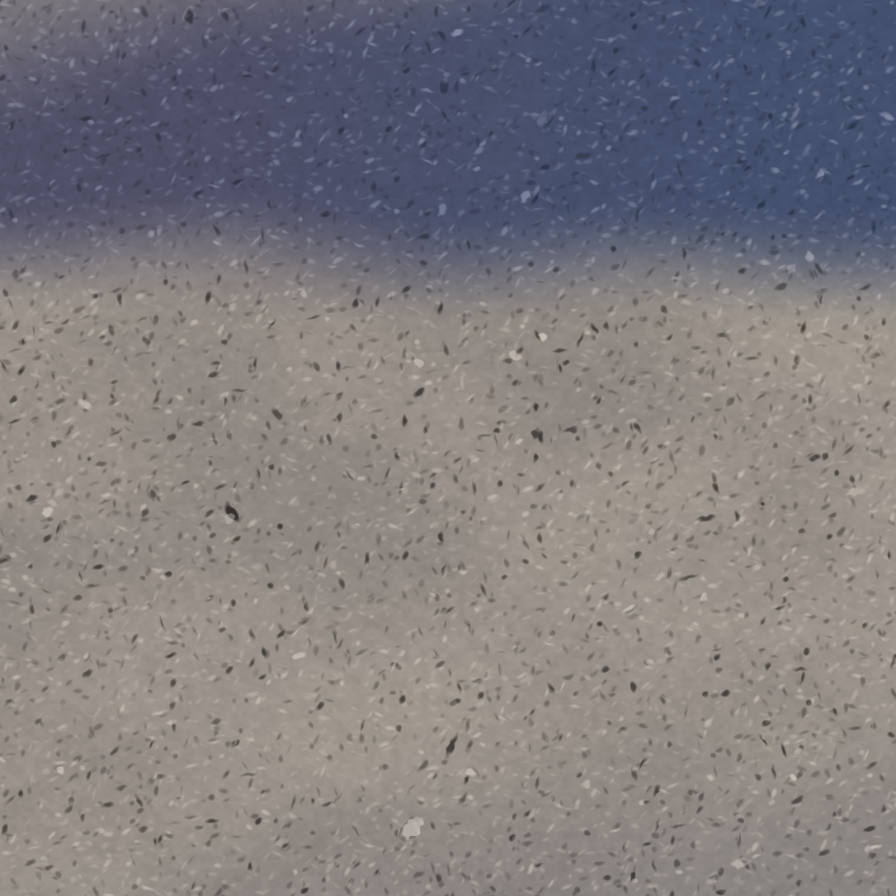
Give the GLSL for this texture, as a WebGL 2 fragment shader.

```glsl
#version 300 es
precision highp float;
// Speckled sandy ground with a soft blue shadow falling across the upper part.
uniform vec2 u_resolution;
out vec4 fragColor;

// Integer hash: four random values in 0..1 per cell, seed and channel.
vec4 hash4(vec2 cell, int seed, int channel) {
    uvec4 v = uvec4(ivec4(ivec2(cell), seed, channel)) * 1664525u + 1013904223u;
    v += v.yzxy * v.wxyz;
    v ^= v >> 16u;
    v += v.yzxy * v.wxyz;
    return vec4(v >> 16u) / 65536.0;
}

float noise(vec2 p, int seed) {
    vec2 i = floor(p);
    vec2 f = fract(p);
    f = f * f * (3.0 - 2.0 * f);
    float low = mix(hash4(i, seed, 0).x, hash4(i + vec2(1, 0), seed, 0).x, f.x);
    float high = mix(hash4(i + vec2(0, 1), seed, 0).x, hash4(i + vec2(1, 1), seed, 0).x, f.x);
    return mix(low, high, f.y);
}

// Coverage of irregular, tilted grains scattered over a jittered grid.
float grains(vec2 p, float cells, float share, vec2 size, float tilt, float spread, int seed) {
    vec2 home = floor(p * cells);
    float soft = max(0.0016, 0.7 / u_resolution.y);
    vec2 wobble = vec2(noise(p * 170.0, seed), noise(p * 170.0, seed + 50)) - 0.5;
    float cover = 0.0;
    for (int j = -1; j <= 1; j++) {
        for (int i = -1; i <= 1; i++) {
            vec2 cell = home + vec2(i, j);
            vec4 place = hash4(cell, seed, 1);
            if (place.x > share) continue;
            vec4 look = hash4(cell, seed, 2);
            float angle = tilt + spread * (place.w - 0.5);
            float c = cos(angle);
            float s = sin(angle);
            vec2 d = p - (cell + place.yz) / cells + wobble * size.y * 1.1;
            d = vec2(c * d.x + s * d.y, c * d.y - s * d.x);
            vec2 radius = size * (0.6 + 0.8 * look.xy);
            float dist = (length(d / radius) - 1.0) * min(radius.x, radius.y);
            float fill = 1.0 - smoothstep(-soft, soft, dist);
            cover = max(cover, fill * (0.35 + 0.65 * look.z));
        }
    }
    return cover;
}

void main() {
    vec2 p = gl_FragCoord.xy / u_resolution.y;

    // Sunlit ground: broad warm patches, cooler toward the lower right
    float patches = 0.65 * noise(p * vec2(3.0, 5.0), 1) + 0.35 * noise(p * vec2(8.0, 13.0), 2);
    vec3 color = mix(vec3(0.555, 0.525, 0.505), vec3(0.62, 0.59, 0.555), smoothstep(0.2, 0.8, patches));
    float cool = 1.0 - smoothstep(0.0, 0.3, p.y + 0.22 * (1.0 - p.x));
    color = mix(color, vec3(0.51, 0.49, 0.49), 0.8 * cool);

    // Blurred shadow band, fading again in the upper left corner
    float drift = 0.04 * (noise(p * vec2(4.0, 7.0), 3) - 0.5);
    float shade = smoothstep(0.65, 0.80, p.y + 0.03 * p.x + drift);
    shade *= 1.0 - 0.55 * smoothstep(0.86, 1.0, p.y - 0.2 * p.x + drift);
    vec3 shadowColor = mix(vec3(0.31, 0.31, 0.405), vec3(0.265, 0.315, 0.435), smoothstep(0.1, 0.9, p.x));
    color = mix(color, shadowColor, shade);

    // Fine mottling of the sand
    float mottle = noise(p * vec2(95.0, 120.0), 4) + 0.8 * noise(p * vec2(190.0, 240.0), 5) - 0.9;
    color *= 1.0 + 0.06 * mottle;

    // Dark grains and pits, mostly steep
    float pits = 0.55 * grains(p, 48.0, 0.3, vec2(0.0045, 0.0022), 1.1, 2.2, 10);
    pits = max(pits, 0.28 * grains(p, 75.0, 0.35, vec2(0.0036, 0.002), 0.9, 2.6, 11));
    pits = max(pits, 0.8 * grains(p, 13.0, 0.09, vec2(0.009, 0.0036), 1.2, 2.0, 12));
    color *= 1.0 - pits * mix(1.0, 0.6, shade);

    // Pale flecks, small and slightly tilted
    float flecks = 0.6 * grains(p, 58.0, 0.3, vec2(0.0042, 0.002), 0.4, 1.8, 20);
    flecks = max(flecks, 0.32 * grains(p, 85.0, 0.4, vec2(0.0035, 0.0017), 0.3, 2.0, 21));
    flecks = max(flecks, 0.85 * grains(p, 17.0, 0.13, vec2(0.006, 0.004), 0.5, 2.4, 22));
    color = mix(color, mix(vec3(0.82, 0.79, 0.75), vec3(0.57, 0.60, 0.69), shade), flecks);

    // A few whitish pebbles, each with a small dark side
    vec2 pebbleSize = vec2(0.0115, 0.0095);
    float pebbleShadow = grains(p + vec2(0.004, 0.003), 8.0, 0.07, pebbleSize, 0.6, 2.5, 30);
    float pebbles = grains(p, 8.0, 0.07, pebbleSize, 0.6, 2.5, 30);
    color *= 1.0 - 0.35 * pebbleShadow;
    color = mix(color, mix(vec3(0.84, 0.82, 0.79), vec3(0.58, 0.61, 0.70), shade), min(1.0, 1.3 * pebbles));

    fragColor = vec4(color, 1.0);
}
```
